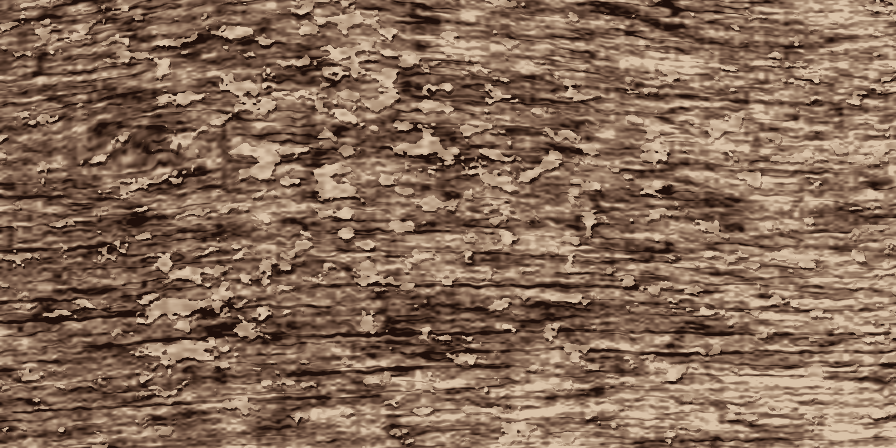
Give the GLSL for this texture, as a Shadertoy shader.

```glsl
float hash(vec2 p) {
    return fract(sin(dot(p, vec2(127.1, 311.7))) * 43758.5453);
}

float valueNoise(vec2 p) {
    vec2 cell = floor(p), f = fract(p);
    f = f * f * (3.0 - 2.0 * f);
    float low = mix(hash(cell), hash(cell + vec2(1, 0)), f.x);
    float high = mix(hash(cell + vec2(0, 1)), hash(cell + vec2(1, 1)), f.x);
    return mix(low, high, f.y);
}

float fbm(vec2 p, int octaves) {
    float sum = 0.0, amplitude = 0.5;
    for (int i = 0; i < octaves; i++) {
        sum += amplitude * valueNoise(p);
        p = p * 2.03 + vec2(17.3, 9.1);
        amplitude *= 0.5;
    }
    return sum;
}

// Noise centred on zero, with its own frequency along and across the fibres
float streak(vec2 p, vec2 frequency, float seed) {
    return valueNoise(p * frequency + seed) - 0.5;
}

// Soft bump of height one
float blob(vec2 p, vec2 centre, vec2 radius) {
    vec2 q = (p - centre) / radius;
    return exp(-dot(q, q));
}

// Bends the fibres into an arch in the upper part and around the knot
vec2 grainSpace(vec2 p, vec2 knot) {
    float arch = 0.09 * blob(p, vec2(0.65, 0.95), vec2(0.55, 0.45));
    float sway = 0.05 * (valueNoise(p * vec2(1.6, 2.5)) - 0.5);
    float around = 0.45 * (p.y - knot.y) * blob(p, knot, vec2(0.2, 0.1));
    float rise = 0.025 * p.x * (1.0 - p.y);
    return vec2(p.x, p.y - arch - sway - around - rise);
}

// Dark contour lines of a stretched noise, broken along their length
float fissures(vec2 g, vec2 frequency, float width, float seed) {
    float line = abs(streak(g, frequency, seed));
    float presence = smoothstep(-0.12, 0.12, streak(g, frequency * vec2(1.5, 0.6), seed + 5.0));
    return presence * (1.0 - smoothstep(width * 0.25, width, line));
}

// A few long splits that run along the board
float longSplits(vec2 g) {
    float depth = 0.0;
    for (int i = 0; i < 9; i++) {
        float id = float(i);
        float height = 0.03 + 0.05 * id + 0.03 * hash(vec2(id, 4.0));
        float wobble = 0.012 * streak(vec2(g.x, id), vec2(4.0, 7.3), 2.0);
        float width = 0.0035 * smoothstep(0.35, 0.75, valueNoise(vec2(g.x * 2.2, id * 5.7)));
        float dist = abs(g.y - height - wobble);
        depth = max(depth, (1.0 - smoothstep(width * 0.5, width + 0.002, dist))
                           * smoothstep(0.0, 0.003, width));
    }
    return depth;
}

// Ragged remains of pale paint, gathered in patches
float paintFlakes(vec2 p, vec2 g) {
    float patches = smoothstep(0.25, 0.75, valueNoise(p * vec2(3.0, 5.0) + 3.7));
    patches *= 1.0 - 0.6 * smoothstep(0.9, 1.6, p.x);
    patches += 0.7 * blob(p, vec2(0.62, 0.63), vec2(0.2, 0.07));
    patches += 0.5 * blob(p, vec2(0.25, 0.95), vec2(0.2, 0.1));
    float threshold = 0.715 - 0.12 * patches;
    float shape = fbm(g * vec2(22.0, 46.0) + 8.0, 2) + 0.34 * fbm(g * vec2(95.0, 150.0), 2);
    return smoothstep(threshold - 0.02, threshold + 0.02, shape);
}

// Broad light and dark zones of the board
float boardTone(vec2 p, vec2 g) {
    float tone = -0.3 + 0.8 * smoothstep(0.9, 1.9, p.x);
    tone += 0.6 * (1.0 - smoothstep(0.12, 0.25, p.y)) * smoothstep(0.2, 0.9, p.x);
    tone -= 0.5 * blob(p, vec2(0.2, 0.38), vec2(0.5, 0.16));
    tone -= 0.4 * blob(p, vec2(0.95, 0.72), vec2(0.4, 0.14));
    tone -= 0.3 * blob(p, vec2(1.1, 0.28), vec2(0.7, 0.05));
    return tone + 0.9 * streak(g, vec2(2.0, 11.0), 11.0);
}

// Six wood tones, from deep shadow to bare paint
vec3 woodColor(float tone) {
    vec3 tones[6] = vec3[6](
        vec3(0.12, 0.06, 0.04), vec3(0.27, 0.18, 0.13), vec3(0.40, 0.29, 0.23),
        vec3(0.54, 0.42, 0.34), vec3(0.68, 0.57, 0.47), vec3(0.85, 0.76, 0.66));
    float t = clamp(tone, 0.0, 5.0);
    int index = min(int(t), 4);
    return mix(tones[index], tones[index + 1], t - float(index));
}

void mainImage(out vec4 fragColor, in vec2 fragCoord) {
    vec2 p = fragCoord / iResolution.y;
    vec2 knot = vec2(0.32, 0.66);
    vec2 g = grainSpace(p, knot);
    g.y += 0.006 * streak(p, vec2(45.0, 60.0), 81.0);

    // Fibres from long streaks down to short splinters
    float tone = 3.4 + boardTone(p, g);
    tone += 1.6 * streak(g, vec2(4.0, 55.0), 21.0);
    tone += 3.3 * streak(g, vec2(17.0, 125.0), 31.0);
    tone += 2.6 * streak(g, vec2(90.0, 190.0), 41.0);

    // Cracks from wide to hair-thin, and the knot
    tone -= 1.5 * fissures(g, vec2(1.8, 19.0), 0.06, 51.0);
    tone -= 1.6 * fissures(g, vec2(5.0, 40.0), 0.10, 61.0);
    tone -= 1.6 * fissures(g, vec2(11.0, 65.0), 0.15, 91.0);
    tone -= 2.4 * longSplits(g);
    tone -= 1.6 * blob(p, knot, vec2(0.035, 0.025));

    // Paint with a thin shadow below its edge
    vec2 lift = vec2(-0.003, 0.006);
    float flake = paintFlakes(p, g);
    float shadow = paintFlakes(p + lift, g + lift) * (1.0 - flake);
    float paintTone = 4.7 + 1.8 * streak(p, vec2(60.0, 110.0), 71.0);
    tone = mix(tone - 1.5 * shadow, paintTone, 0.9 * flake);

    fragColor = vec4(woodColor(tone), 1.0);
}
```
